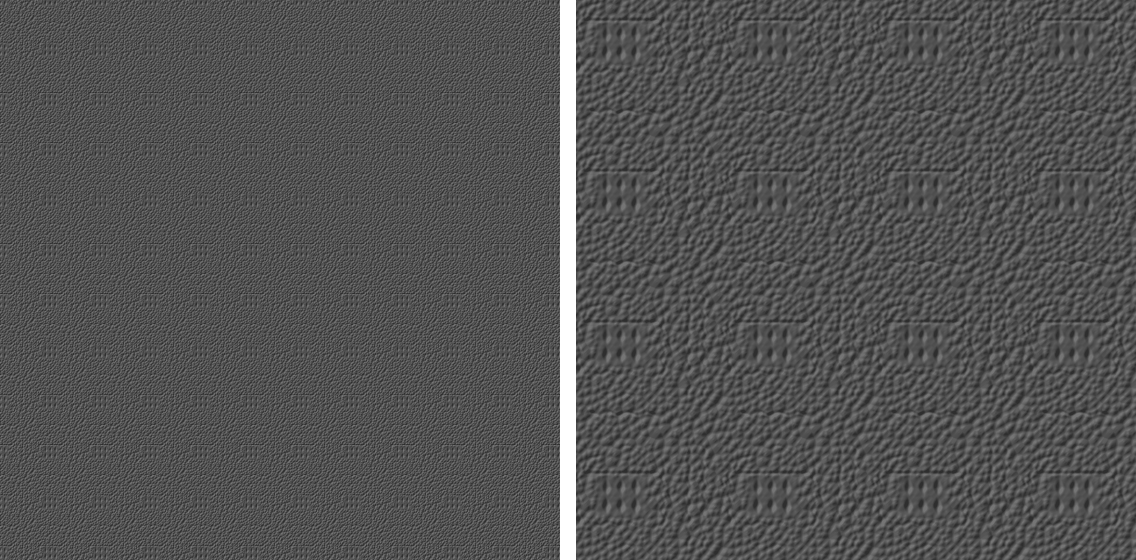
Left: the whole. Right: its middle third, enlarged.
Give the GLSL for this pattern, as a WebGL 2 fragment shader.

```glsl
#version 300 es
precision highp float;
// Dark grey embossed fabric: beaded panels in faint octagonal frames on a fine slanted grain.

#define REPEATS 11.13      // tiles across and down
#define GRAIN_CELLS 21.0   // grain cells per tile
#define GRAIN_SLANT 0.4    // stretch of the grain along the rising diagonal
#define BASE_GREY 0.317
#define RELIEF 0.3         // contrast of the embossing
#define EMBOSS_STEP 0.023  // light offset, in tiles
#define LINE_WIDTH 0.018   // half width of ridges, in tiles
#define BEAD_PITCH 0.097   // spacing of bead columns, in tiles

uniform vec2 u_resolution;
out vec4 fragColor;

vec2 hash2(vec2 cell) {
    vec3 h = fract(cell.xyx * vec3(0.1031, 0.1030, 0.0973));
    h += dot(h, h.yzx + 33.33);
    return fract((h.xx + h.yz) * h.zy);
}

// Slanted distance to the nearest jittered point; wraps at the tile edge.
float grain(vec2 tile) {
    vec2 p = tile * GRAIN_CELLS;
    vec2 cell = floor(p);
    float nearest = 2.0;
    for (int y = -1; y <= 1; y++) {
        for (int x = -1; x <= 1; x++) {
            vec2 id = cell + vec2(x, y);
            vec2 d = p - id - hash2(mod(id, GRAIN_CELLS) + 3.0);
            d -= GRAIN_SLANT * 0.5 * (d.x + d.y);
            nearest = min(nearest, length(d));
        }
    }
    return nearest - 0.4;
}

float ridge(float d) {
    return 1.0 - smoothstep(0.0, LINE_WIDTH, abs(d));
}

// One inside |d| < extent, with a soft end.
float within(float d, float extent) {
    return 1.0 - smoothstep(extent - 0.02, extent + 0.02, abs(d));
}

// Two rows of three upright, pointed beads.
float beads(vec2 q) {
    vec2 pitch = vec2(BEAD_PITCH, 0.125);
    vec2 p = vec2(q.x, q.y + 0.5 * pitch.y);
    vec2 index = clamp(round(p / pitch), vec2(-1.0, 0.0), vec2(1.0, 1.0));
    vec2 d = abs(p - index * pitch) / vec2(0.034, 0.062);
    return 1.0 - smoothstep(0.1, 1.0, mix(length(d), d.x + d.y, 0.4));
}

float height(vec2 tile) {
    vec2 q = fract(tile + 0.5) - 0.5;
    vec2 a = abs(q);

    // Wavering coordinates keep the ridges uneven.
    vec2 wave = q + 0.01 * sin(6.2831853 * (q.yx * vec2(9.0, 8.0) + vec2(0.1, 0.4)));
    vec2 w = abs(wave);

    // Octagonal frame, broken along its length, and the panel inside it
    float octagon = max(max(w.x, w.y), (w.x + w.y) * 0.76) - 0.33;
    float broken = smoothstep(-0.5, 0.6, sin(44.0 * q.x) * sin(38.0 * q.y + 0.7));
    float frame = ridge(octagon) * broken * 0.22;
    float sides = ridge(w.x - 0.28) * within(q.y, 0.2) * 0.22;
    float sill = ridge(q.y - 0.155) * within(q.x, 0.25) * 0.3;
    float foot = ridge(wave.y + 0.18) * within(q.x, 0.18) * 0.15;

    // Ledge below the frame and broken ridges between tiles
    float ledge = ridge(wave.y + 0.45) * within(q.x, 0.25) * 0.3;
    float seam = ridge(w.x - 0.45) * within(q.y, 0.34) * 0.2;

    float panel = within(a.x, 0.16) * within(a.y, 0.13);
    float motif = frame + sides + sill + foot + ledge + seam + beads(q) * 0.7;
    return motif + grain(tile) * mix(1.0, 0.3, panel);
}

float emboss(vec2 tile) {
    vec2 toLight = vec2(-0.7071, 0.7071) * EMBOSS_STEP * 0.5;
    float slope = height(tile - toLight) - height(tile + toLight);
    return clamp(BASE_GREY - RELIEF * slope, 0.18, 0.46);
}

void main() {
    // Four close samples per pixel smooth the relief.
    float grey = 0.0;
    for (int i = 0; i < 4; i++) {
        vec2 offset = vec2(i % 2, i / 2) * 0.3 - 0.15;
        vec2 uv = (gl_FragCoord.xy + offset) / u_resolution;
        // Tiles are counted from the upper left corner.
        vec2 tile = vec2(uv.x, uv.y - 1.0) * REPEATS - vec2(0.01, 0.0);
        grey += emboss(tile) * 0.25;
    }
    fragColor = vec4(vec3(grey), 1.0);
}
```
